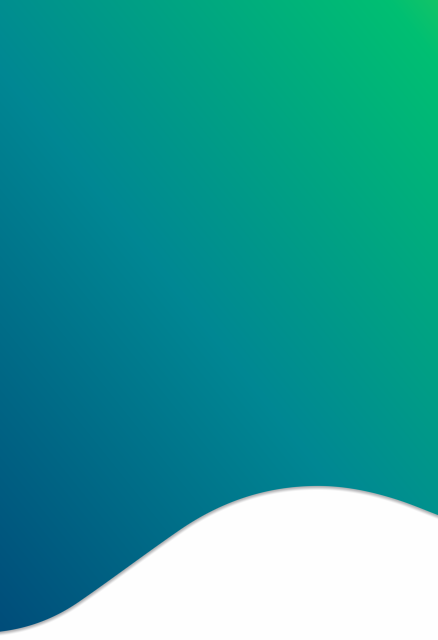
Write a Shadertoy shader that draws this background.

```glsl
// Diagonal navy-teal-green gradient above a white wave with a soft shadowed edge.

const vec3 NAVY  = vec3(0.000, 0.302, 0.478);
const vec3 TEAL  = vec3(0.000, 0.529, 0.576);
const vec3 GREEN = vec3(0.000, 0.749, 0.447);
const vec3 LIME  = vec3(0.659, 0.922, 0.071);
const vec3 PAPER = vec3(0.998);
const vec3 SHADE = vec3(0.70, 0.70, 0.71);

// Wave knots: position x, height y, slope (in canvas widths)
const int KNOTS = 6;
const vec3 WAVE[KNOTS] = vec3[KNOTS](
    vec3(0.0000, 0.0190,  0.12),
    vec3(0.1806, 0.0875,  0.69),
    vec3(0.4087, 0.2500,  0.69),
    vec3(0.7262, 0.3517,  0.00),
    vec3(0.9125, 0.3184, -0.33),
    vec3(1.0000, 0.2852, -0.38));

// Cubic Hermite curve between two knots
float hermite(vec3 a, vec3 b, float x) {
    float span = b.x - a.x;
    float t = (x - a.x) / span;
    float u = 1.0 - t;
    return a.y * u * u * (1.0 + 2.0 * t) + b.y * t * t * (3.0 - 2.0 * t)
         + span * t * u * (a.z * u - b.z * t);
}

float waveHeight(float x) {
    float height = WAVE[0].y;
    for (int i = 0; i < KNOTS - 1; i++) {
        if (x >= WAVE[i].x) height = hermite(WAVE[i], WAVE[i + 1], x);
    }
    return height;
}

// Approximate signed distance, positive below the wave
float waveDepth(vec2 p) {
    float e = 0.002;
    float slope = (waveHeight(p.x + e) - waveHeight(p.x - e)) / (2.0 * e);
    return (waveHeight(p.x) - p.y) / sqrt(1.0 + slope * slope);
}

// Evenly spaced colour stops: 0 navy, 1 teal, 2 green, 3 lime
vec3 ramp(float t) {
    vec3 color = mix(NAVY, TEAL, min(t, 1.0));
    color = mix(color, GREEN, clamp(t - 1.0, 0.0, 1.0));
    return mix(color, LIME, clamp(t - 2.0, 0.0, 1.0));
}

void mainImage(out vec4 fragColor, in vec2 fragCoord) {
    vec2 p = fragCoord / iResolution.x;
    float pixel = 1.0 / iResolution.x;

    // Diagonal gradient
    vec3 sky = ramp((1.25 * p.x + p.y - 0.035) / 1.268);

    // White wave, shaded just inside its edge
    float depth = waveDepth(p);
    float shadow = 1.0 - smoothstep(0.0, 0.011, depth);
    vec3 paper = mix(PAPER, SHADE, shadow);

    float cover = smoothstep(-0.7 * pixel, 0.7 * pixel, depth);
    fragColor = vec4(mix(sky, paper, cover), 1.0);
}
```
